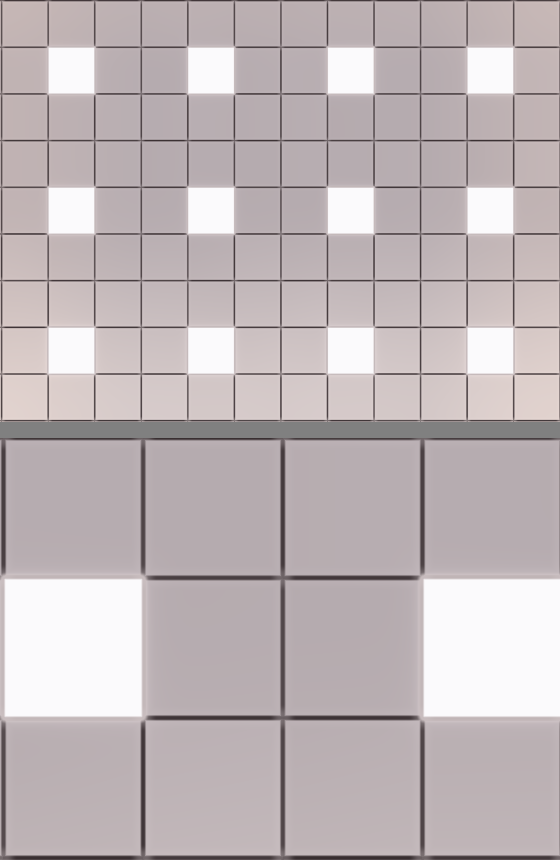
Top: the whole. Bottom: its middle third, enlarged.
This pattern is drawn by a Shadertoy shader. Its source:

```glsl
#define GRID vec2(12.03, 9.04)
#define GRID_SHIFT vec2(0.035, 0.012)
#define LIGHT_EVERY 3.0
#define SEAM_HALF 0.022
#define TILE_COOL vec3(0.715, 0.675, 0.690)
#define TILE_PALE vec3(0.835, 0.790, 0.788)
#define EDGE_WARMTH vec3(0.045, 0.032, 0.018)
#define SEAM_DARK vec3(0.215, 0.175, 0.185)
#define LIGHT_COLOR vec3(0.985, 0.980, 0.988)
#define RIM_COLOR vec3(0.800, 0.755, 0.760)

float hash(vec2 p) {
    return fract(sin(dot(p, vec2(127.1, 311.7))) * 43758.5453);
}

float boxDistance(vec2 p, float halfSize) {
    vec2 d = abs(p) - halfSize;
    return length(max(d, 0.0)) + min(max(d.x, d.y), 0.0);
}

// Soft seam across one axis, fading a little where seams cross
float seam(float across, float along, float strength, float aa) {
    float line = 1.0 - smoothstep(SEAM_HALF - 0.012 - 0.5 * aa, SEAM_HALF + 0.5 * aa, across);
    return line * strength * mix(0.65, 1.0, smoothstep(0.02, 0.10, along));
}

// Ambient light: cool centre, pale floor end, warm sides
vec3 ambient(vec2 uv) {
    vec3 color = mix(TILE_PALE, TILE_COOL, smoothstep(0.0, 0.55, uv.y));
    color += EDGE_WARMTH * smoothstep(0.22, 0.5, abs(uv.x - 0.5));
    return color + 0.5 * EDGE_WARMTH * smoothstep(0.82, 1.0, uv.y);
}

void mainImage(out vec4 fragColor, in vec2 fragCoord) {
    vec2 uv = fragCoord / iResolution.xy;
    vec2 p = vec2(uv.x, 1.0 - uv.y) * GRID - GRID_SHIFT;
    float aa = GRID.y / iResolution.y;
    vec2 cell = floor(p);
    vec2 local = p - cell - 0.5;
    vec2 toSeam = 0.5 - abs(local);
    vec2 nearest = floor(p + 0.5);

    // Tiles with faint tone shifts and a slight inner gradient
    vec3 color = ambient(uv);
    color += 0.014 * (hash(cell) - 0.5) + 0.012 * local.x * (hash(cell + 31.0) - 0.3);
    color += 0.016 * (1.0 - smoothstep(0.02, 0.09, min(toSeam.x, toSeam.y)));

    // Seams, each segment with its own depth
    float vertical = seam(toSeam.x, toSeam.y, 0.78 + 0.17 * hash(vec2(nearest.x, cell.y)), aa);
    float horizontal = seam(toSeam.y, toSeam.x, 0.85 + 0.15 * hash(vec2(cell.x, nearest.y) + 57.0), aa);
    color = mix(color, SEAM_DARK, max(vertical, horizontal));

    // Every third tile is a lit panel that washes out its own seams
    vec2 q = mod(p, LIGHT_EVERY) - 0.5 * LIGHT_EVERY;
    float panel = boxDistance(q, 0.485);
    float rim = 1.0 - smoothstep(0.025, 0.06, panel);
    color = mix(color, RIM_COLOR, 0.85 * rim);
    color += 0.05 * exp(-max(panel, 0.0) * 14.0);
    color = mix(color, LIGHT_COLOR, 1.0 - smoothstep(-0.5 * aa, 0.5 * aa + 0.012, panel));

    fragColor = vec4(clamp(color, 0.0, 1.0), 1.0);
}
```
